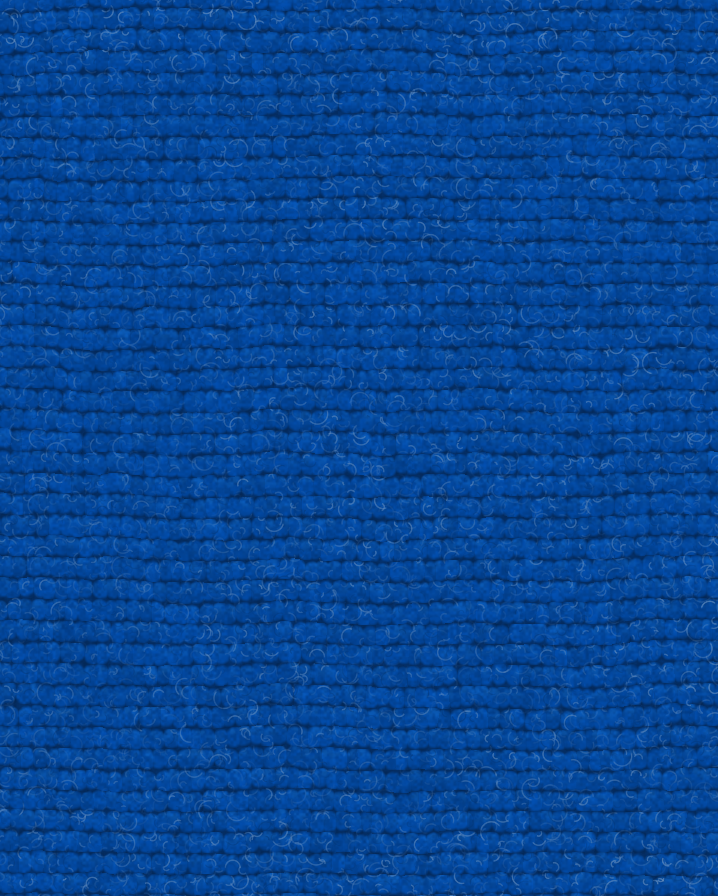
Give the GLSL for this texture, as a WebGL 1 fragment shader.

```glsl
precision highp float;
// Blue ribbed loop-pile carpet: bumpy horizontal cords covered with fine curled fibres.

uniform vec2 u_resolution;

const float ROWS = 42.5;          // cords over the canvas height
const float TUFTS = 1.75;         // tufts per cord height, along a cord
const float WAVE = 0.16;          // wander of the cords, in cord heights
const float FIBRE_WIDTH = 0.035;  // half width, in cord heights
const float PALE_STRENGTH = 0.62;
const float DARK_STRENGTH = 0.40;
const vec3 GROOVE = vec3(0.015, 0.175, 0.385);
const vec3 BODY   = vec3(0.008, 0.268, 0.600);
const vec3 LIT    = vec3(0.045, 0.335, 0.665);
const vec3 SHADE  = vec3(0.010, 0.200, 0.440);
const vec3 FIBRE  = vec3(0.400, 0.560, 0.750);

float hash(vec2 p) {
  return fract(sin(dot(p, vec2(127.1, 311.7))) * 43758.5453);
}

vec2 hash2(vec2 p) {
  return vec2(hash(p), hash(p + 37.3));
}

float noise(vec2 p) {
  vec2 i = floor(p);
  vec2 f = fract(p);
  f = f * f * (3.0 - 2.0 * f);
  return mix(mix(hash(i), hash(i + vec2(1.0, 0.0)), f.x),
             mix(hash(i + vec2(0.0, 1.0)), hash(i + vec2(1.0, 1.0)), f.x), f.y);
}

// Height of the tuft domes (x) and the tone of the highest one (y)
vec2 tufts(vec2 g) {
  float row = floor(g.y);
  float v = fract(g.y) - 0.5;
  float u = g.x * TUFTS + hash(vec2(row, 5.0)) * 9.0;
  vec2 best = vec2(-1.0, 0.5);
  for (int k = -1; k <= 1; k++) {
    float id = floor(u) + float(k);
    vec2 h = hash2(vec2(id, row));
    vec2 centre = vec2(id + 0.25 + 0.5 * h.x, 0.16 * (h.y - 0.5));
    vec2 d = (vec2(u, v) - centre) / vec2(0.86, 0.54);
    float dome = 1.0 - dot(d, d);
    if (dome > best.x) best = vec2(dome, hash(vec2(id, row + 71.0)));
  }
  return best;
}

// Coverage by one layer of randomly turned arcs, one per cell
float curls(vec2 g, float seed, float pixel) {
  float cover = 0.0;
  for (int j = -1; j <= 1; j++) {
    for (int i = -1; i <= 1; i++) {
      vec2 cell = floor(g) + vec2(float(i), float(j));
      vec2 h = hash2(cell + seed);
      vec2 k = hash2(cell + seed + 13.7);
      vec2 q = g - cell - h;
      float radius = mix(0.14, 0.50, k.x * k.x);
      float turn = 6.2832 * k.y;
      float dist = length(q);
      float facing = dot(q, vec2(cos(turn), sin(turn))) / max(dist, 0.001);
      float opening = mix(-0.3, 0.7, fract(h.x * 7.0 + k.y));
      float arc = smoothstep(opening, opening + 0.25, facing);
      float line = 1.0 - smoothstep(FIBRE_WIDTH - 0.5 * pixel,
                                    FIBRE_WIDTH + 0.5 * pixel, abs(dist - radius));
      float weight = fract(h.y * 5.0 + k.x * 3.0);
      cover = max(cover, line * arc * mix(0.2, 1.0, weight * weight));
    }
  }
  return cover;
}

void main() {
  vec2 p = gl_FragCoord.xy / u_resolution.y;
  float pixel = ROWS / u_resolution.y;
  vec2 g = p * ROWS;

  // Wandering cords
  vec2 cord = g;
  cord.y += WAVE * (noise(g * vec2(0.22, 0.12)) - 0.5) * 2.0;
  cord.y += 0.14 * (noise(g * vec2(1.1, 0.8) + 20.0) - 0.5);
  float v = fract(cord.y) - 0.5;

  // Rounded tufts, lit from above
  vec2 tuft = tufts(cord);
  float body = smoothstep(-0.1, 0.55, tuft.x);
  vec3 colour = mix(GROOVE, BODY, body);
  float fuzz = noise(g * vec2(5.0, 4.0)) * 0.6 + noise(g * 9.0 + 7.0) * 0.4;
  float lit = smoothstep(-0.35, 0.35, v) * body;
  colour = mix(colour, LIT, lit * smoothstep(0.25, 0.8, fuzz) * 0.85);
  colour *= 0.94 + 0.12 * tuft.y;
  colour *= 0.90 + 0.20 * noise(g * 7.0 + 50.0);

  // Worn patches carry more pale fibres, mostly near the top and bottom
  float edge = abs(p.y - 0.5) * 2.0;
  float wear = 0.55 + 0.5 * noise(p * 7.0 + 3.0) + 0.25 * edge * edge;

  // Shaded and pale curls
  for (int n = 0; n < 2; n++) {
    float dark = curls(g * 1.15 + float(n) * 0.43, 210.0 + 19.0 * float(n), pixel * 1.15);
    colour = mix(colour, SHADE, dark * DARK_STRENGTH);
  }
  float onTop = mix(0.35, 1.0, body) * mix(0.65, 1.0, smoothstep(-0.4, 0.2, v));
  for (int n = 0; n < 4; n++) {
    float pale = curls(g + float(n) * 0.37, 31.0 * float(n) + 4.0, pixel);
    colour = mix(colour, FIBRE, clamp(pale * PALE_STRENGTH * wear * onTop, 0.0, 1.0));
  }

  gl_FragColor = vec4(colour, 1.0);
}
```
